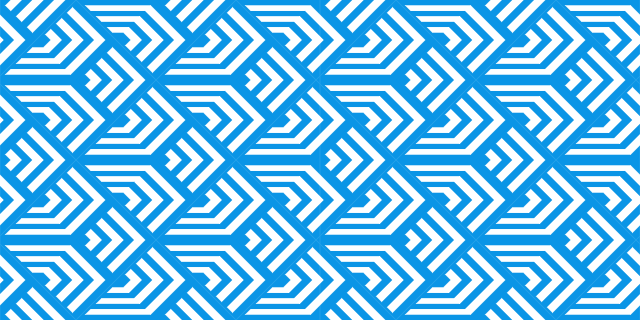
Give the GLSL for this pattern, as a Shadertoy shader.

```glsl
// Interlaced blue and white ribbons on a half-drop lattice of diamonds.
// Each diamond folds about its horizontal axis into three quarters: nested
// chevrons at the right, and chevrons whose lower arms bend into level bars.

#define ROWS 4.0          // half-drop rows down the canvas
#define SHIFT_X 0.05      // sideways offset of the lattice
#define STRIPES 3         // white stripes in each quarter
#define STRIPE_TOP 0.868  // outer edge of the largest stripe
#define STRIPE_STEP 0.272 // spacing of the stripes
#define STRIPE_WIDTH 0.142
#define CUT_MARGIN 0.045  // blue gap where stripes are cut off
#define SEAM_STRENGTH 0.10
#define BLUE vec3(0.04, 0.585, 0.90)
#define WHITE vec3(0.995, 1.0, 1.0)

const float DIAGONAL = 1.41421356;

// Diagonal coordinates inside the nearest diamond, each from -1 to 1:
// x runs up-right, y runs down-right.
vec2 diamondCoords(vec2 p) {
    vec2 r = vec2(p.x + p.y, p.x - p.y);
    return mod(r + 1.0, 2.0) - 1.0;
}

// Signed distance to the white stripes of one diamond, negative inside.
float stripeDistance(vec2 q) {
    // Fold the lower half onto the upper half
    float a = max(q.x, q.y);
    float b = min(q.x, q.y);

    // Level grows from the inner hook to the outer stripe
    float bentLevel = max(a, b + 1.0 - min(a, 0.0));
    float level = b > 0.0 ? a : bentLevel;
    float cut = b > 0.0 ? b : b + 1.0;

    float band = 1.0;
    for (int i = 0; i < STRIPES; i++) {
        float center = STRIPE_TOP - 0.5 * STRIPE_WIDTH - float(i) * STRIPE_STEP;
        band = min(band, abs(level - center) - 0.5 * STRIPE_WIDTH);
    }

    // Level changes faster across the horizontal bars than the diagonals
    float slope = a < 0.0 ? 2.0 : DIAGONAL;
    return max(band / slope, (CUT_MARGIN - cut) / DIAGONAL);
}

// Faint joins along the diamond edges and between wide panels
float seamDistance(vec2 p, vec2 q) {
    float diamondEdge = (1.0 - max(abs(q.x), abs(q.y))) / DIAGONAL;
    float panelEdge = abs(mod(p.x + 2.0, 4.0) - 2.0);
    return min(diamondEdge, panelEdge);
}

void mainImage(out vec4 fragColor, in vec2 fragCoord) {
    vec2 p = fragCoord * ROWS / iResolution.y;
    float pixel = ROWS / iResolution.y;
    vec2 q = diamondCoords(p + vec2(SHIFT_X, 0.0));

    float stripe = clamp(0.5 - stripeDistance(q) / pixel, 0.0, 1.0);
    float seamWidth = max(pixel, 0.008);
    float seam = 1.0 - smoothstep(0.0, seamWidth, seamDistance(p, q));

    vec3 color = mix(BLUE, WHITE, seam * SEAM_STRENGTH);
    color = mix(color, WHITE, stripe);
    fragColor = vec4(color, 1.0);
}
```
